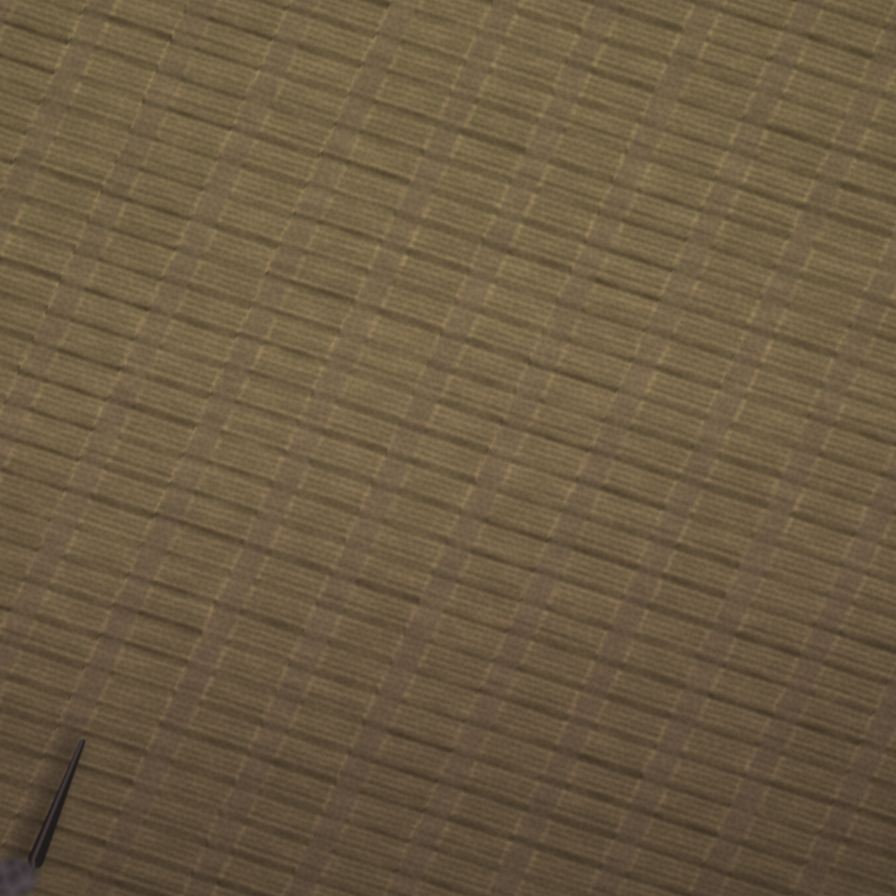
A Shadertoy shader for this texture:

```glsl
const float WARP_PERIOD = 0.113;   // horizontal distance between bands
const float WARP_LEAN = 0.46;      // sideways shift per unit of height
const float WARP_PHASE = 0.220;
const float WEFT_PERIOD = 0.0385;  // vertical distance between dark rows
const float WEFT_SLOPE = 0.32;     // drop per unit of width
const float BAND_HALF = 0.15;      // half band width, in warp periods
const float THREAD_HALF = 0.026;   // half pale thread width, in warp periods
const float ROW_HALF = 0.09;       // half dark row width, in weft periods
const float RIBS_PER_ROW = 5.0;
const float RIB_DEPTH = 0.045;
const float GRAIN_SCALE = 170.0;
const float GRAIN_DEPTH = 0.13;
const vec3 BROWN_CLOTH = vec3(0.436, 0.364, 0.270);
const vec3 OLIVE_CLOTH = vec3(0.440, 0.382, 0.268);
const vec3 BAND_TINT = vec3(0.985, 0.975, 1.02);
const vec3 THREAD_TINT = vec3(1.16, 1.16, 1.13);
const vec3 ROW_TINT = vec3(0.68, 0.66, 0.64);
const vec3 METAL_DARK = vec3(0.13, 0.11, 0.11);
const vec3 METAL_LIGHT = vec3(0.36, 0.32, 0.30);
const vec3 HANDLE = vec3(0.27, 0.24, 0.25);
const vec2 NEEDLE_TIP = vec2(0.092, 0.172);
const vec2 NEEDLE_BASE = vec2(0.040, 0.040);
const vec2 HANDLE_CENTER = vec2(0.014, 0.020);
const float TAU = 6.2831853;

float hash(vec2 p) {
    vec3 q = fract(vec3(p.xyx) * 0.1031);
    q += dot(q, q.yzx + 33.33);
    return fract((q.x + q.y) * q.z);
}

// Distance to the nearest scattered point
float cellular(vec2 p) {
    float nearest = 2.0;
    for (int j = -1; j <= 1; j++)
        for (int i = -1; i <= 1; i++) {
            vec2 c = floor(p) + vec2(i, j);
            nearest = min(nearest, distance(p, c + vec2(hash(c), hash(c + 57.0))));
        }
    return nearest;
}

float line(float d, float halfWidth, float blur) {
    return 1.0 - smoothstep(halfWidth - blur, halfWidth + blur, abs(d));
}

vec3 cloth(vec2 p, float pixel) {
    // Skewed weave coordinates
    float u = (p.x - WARP_LEAN * p.y - WARP_PHASE) / WARP_PERIOD;
    float v = (p.y + WEFT_SLOPE * p.x) / WEFT_PERIOD;
    float blurU = 0.018 + pixel / WARP_PERIOD;
    float blurV = 0.07 + pixel / WEFT_PERIOD;
    float column = floor(u + BAND_HALF);
    float across = fract(u + 0.5) - 0.5;
    float shifted = v + 0.12 * hash(vec2(column, 7.0));
    vec2 id = vec2(column, floor(shifted));
    float along = fract(shifted) - 0.5;

    vec3 color = mix(BROWN_CLOTH, OLIVE_CLOTH, smoothstep(0.1, 0.9, p.y));
    float band = line(across, BAND_HALF, blurU);
    color *= mix(vec3(1.0), BAND_TINT, band);

    // Fine ribs and uneven yarn
    float ribs = sin(TAU * RIBS_PER_ROW * v + 0.6 * sin(u * 2.3));
    color *= 1.0 + RIB_DEPTH * ribs * (1.0 - 0.5 * band);
    color *= 1.0 + 0.05 * (hash(id + 19.0) - 0.5);
    float slub = cellular(vec2(u * 2.5, v * 3.0));
    color *= 1.0 + 0.12 * (slub - 0.45);

    // Dark rows with a fainter second streak, each dash of its own strength
    float row = line(along, ROW_HALF, blurV);
    float strength = mix(0.35, 1.0, hash(id)) * (1.0 - 0.3 * band);
    strength *= 0.85 + 0.15 * sin(u * 11.0 + v * 3.0);
    float streak = line(along - 0.33, 0.06, blurV) * 0.4 * hash(id + 83.0);
    color *= mix(vec3(1.0), ROW_TINT, max(row * strength, streak));

    // Pale threads on both band edges, broken by the rows
    float thread = line(abs(across) - BAND_HALF, THREAD_HALF, blurU);
    float side = column * 2.0 + step(0.0, across);
    float wear = mix(0.4, 1.0, hash(vec2(side, floor(v) + 31.0)));
    color *= mix(vec3(1.0), THREAD_TINT, thread * wear * (1.0 - 0.8 * row));
    color *= mix(vec3(1.0), ROW_TINT, 0.35 * thread * row);

    float grain = cellular(p * GRAIN_SCALE);
    return color * (1.0 + GRAIN_DEPTH * (grain - 0.45));
}

float lighting(vec2 p) {
    float rise = mix(0.84, 1.05, smoothstep(-0.1, 0.6, p.y));
    vec2 d = p - vec2(0.48, 0.60);
    return rise * (1.05 - 0.25 * dot(d, d));
}

// Tapered metal needle set in a rounded handle
vec3 addNeedle(vec3 color, vec2 p, float pixel) {
    vec2 axis = NEEDLE_BASE - NEEDLE_TIP;
    vec2 rel = p - NEEDLE_TIP;
    float t = clamp(dot(rel, axis) / dot(axis, axis), 0.0, 1.0);
    vec2 offset = rel - axis * t;
    float radius = mix(0.003, 0.009, t);
    float shadow = length(offset + vec2(0.012, 0.003)) - radius;
    color *= 1.0 - 0.25 * (1.0 - smoothstep(-0.005, 0.022, shadow));
    float shine = line(offset.x + 0.3 * radius, 0.0015, 0.002);
    vec3 metal = mix(METAL_DARK, METAL_LIGHT, 0.6 * shine);
    color = mix(color, metal, line(length(offset), radius, 0.001 + pixel));
    float knob = length((p - HANDLE_CENTER) * vec2(0.8, 1.0));
    vec3 knobColor = HANDLE * (0.8 + 0.4 * cellular(p * 70.0));
    return mix(color, knobColor, line(knob, 0.022, 0.005 + pixel));
}

void mainImage(out vec4 fragColor, in vec2 fragCoord) {
    vec2 p = fragCoord / iResolution.xy;
    float pixel = 0.7 / iResolution.y;
    vec3 color = cloth(p, pixel) * lighting(p);
    fragColor = vec4(addNeedle(color, p, pixel), 1.0);
}
```
